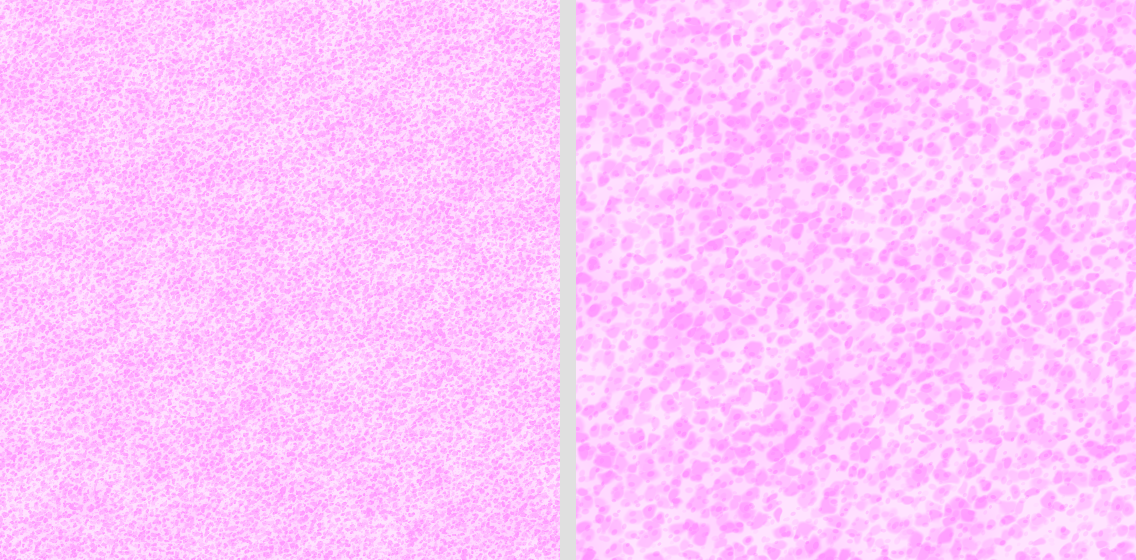
Left: the whole. Right: its middle third, enlarged.
Write a Shadertoy shader that draws this texture.

```glsl
const vec3 PAPER = vec3(1.0, 0.885, 1.0);
const vec3 INK = vec3(1.0, 0.59, 1.0);
const float DIRECTION = 0.52;        // slant of the grains, radians
const float GRAINS = 112.0;          // large grains across the canvas
const float SPECKS = 170.0;          // small specks across the canvas
const float STRETCH = 1.18;          // elongation along the slant
const float TURN = 1.5;              // random turn of each grain
const float SOFTNESS = 0.52;         // soft share of each grain radius
const vec2 GRAIN_RADIUS = vec2(0.40, 0.74);
const vec2 SPECK_RADIUS = vec2(0.22, 0.48);
const vec2 GRAIN_INK = vec2(0.32, 0.74);
const vec2 SPECK_INK = vec2(0.12, 0.42);
const vec2 PATCH_SCALE = vec2(24.0, 40.0);
const float PATCH_INK = 0.34;
const float BASE_INK = 0.08;

mat2 rotation(float angle) {
    float c = cos(angle), s = sin(angle);
    return mat2(c, -s, s, c);
}

vec4 hash4(vec2 cell, float seed) {
    uvec2 q = uvec2(ivec2(cell) + 4096);
    uint h = q.x * 1597334677u ^ q.y * 3812015801u ^ uint(seed) * 668265263u;
    vec4 result;
    for (int i = 0; i < 4; i++) {
        h = (h ^ (h >> 15)) * 2246822519u;
        h = (h ^ (h >> 13)) * 3266489917u;
        h ^= h >> 16;
        result[i] = float(h >> 8) / 16777216.0;
    }
    return result;
}

float valueNoise(vec2 p, float seed) {
    vec2 cell = floor(p), f = fract(p);
    f = f * f * (3.0 - 2.0 * f);
    float low = mix(hash4(cell, seed).x, hash4(cell + vec2(1, 0), seed).x, f.x);
    float high = mix(hash4(cell + vec2(0, 1), seed).x, hash4(cell + vec2(1, 1), seed).x, f.x);
    return mix(low, high, f.y);
}

// Darkest of the soft ellipses scattered around p
float scatter(vec2 p, vec2 radiusRange, vec2 inkRange, float seed) {
    vec2 cell = floor(p);
    float ink = 0.0;
    for (int y = -1; y <= 1; y++) {
        for (int x = -1; x <= 1; x++) {
            vec2 id = cell + vec2(x, y);
            vec4 rnd = hash4(id, seed);
            vec4 look = hash4(id, seed + 1.0);
            vec2 d = rotation((look.x - 0.5) * TURN) * (p - id - rnd.xy);
            d *= vec2(1.0 / STRETCH, STRETCH);
            float radius = mix(radiusRange.x, radiusRange.y, rnd.z);
            float body = 1.0 - smoothstep(radius * (1.0 - SOFTNESS), radius, length(d));
            ink = max(ink, body * mix(inkRange.x, inkRange.y, rnd.w));
        }
    }
    return ink;
}

void mainImage(out vec4 fragColor, in vec2 fragCoord) {
    vec2 p = rotation(-DIRECTION) * (fragCoord / iResolution.y);
    p = transpose(rotation(-2.0 * DIRECTION)) * p;

    // Wobble breaks up the round outlines
    vec2 wobble = vec2(valueNoise(p * GRAINS * 1.6, 11.0), valueNoise(p * GRAINS * 1.6, 12.0)) - 0.5;
    vec2 grainPoint = p * GRAINS + 0.4 * wobble;

    // Grains, specks and broad pale patches
    float ink = BASE_INK;
    ink += scatter(grainPoint, GRAIN_RADIUS, GRAIN_INK, 1.0);
    ink += scatter(p * SPECKS, SPECK_RADIUS, SPECK_INK, 5.0);
    ink += PATCH_INK * (valueNoise(p * PATCH_SCALE, 21.0) - 0.5);

    fragColor = vec4(mix(PAPER, INK, clamp(ink, 0.0, 1.0)), 1.0);
}
```
